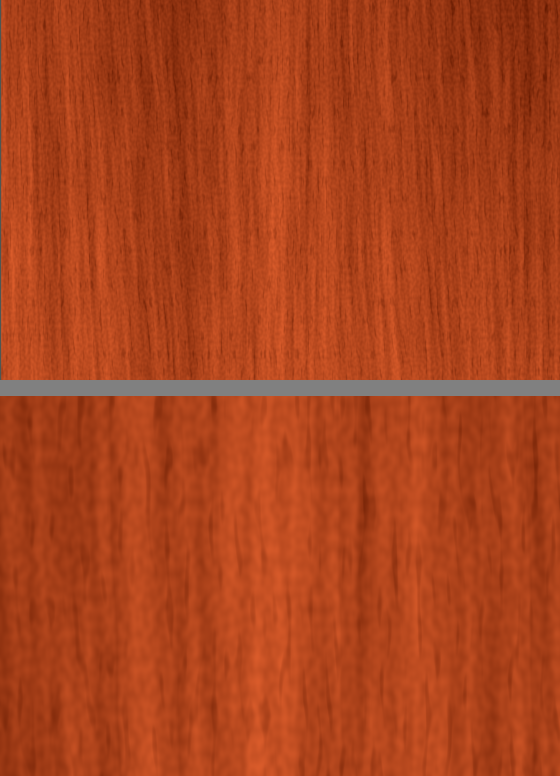
Top: the whole. Bottom: its middle third, enlarged.
Write a Shadertoy shader that draws this texture.

```glsl
float hash(vec2 cell) {
    vec3 h = fract(cell.xyx * vec3(0.1031, 0.1030, 0.0973));
    h += dot(h, h.yzx + 33.33);
    return fract((h.x + h.y) * h.z);
}

float slope(vec2 cell, vec2 offset) {
    float angle = 6.2832 * hash(cell);
    return dot(vec2(cos(angle), sin(angle)), offset);
}

float gradientNoise(vec2 p) {
    vec2 cell = floor(p), f = fract(p);
    vec2 blend = f * f * f * (f * (f * 6.0 - 15.0) + 10.0);
    float low = mix(slope(cell, f), slope(cell + vec2(1, 0), f - vec2(1, 0)), blend.x);
    float high = mix(slope(cell + vec2(0, 1), f - vec2(0, 1)), slope(cell + 1.0, f - 1.0), blend.x);
    return mix(low, high, blend.y);
}

// Dark growth lines: crisp on one side, fading out on the other
float growthLines(vec2 p, float density) {
    float x = p.x * density, dark = 0.0;
    for (float i = -1.0; i <= 1.0; i++) {
        float id = floor(x) + i;
        float d = x - id - hash(vec2(id, density));
        float strength = hash(vec2(id, density + 7.0));
        float fade = 0.7 + gradientNoise(vec2(id * 3.7, p.y * 2.5 + density));
        float profile = exp(-max(d, 0.0) * 7.0) * smoothstep(-0.12, 0.02, d);
        dark += strength * strength * fade * profile;
    }
    return dark;
}

// Broad light and shade across the board
float shading(vec2 p) {
    float heartBand = exp(-pow((p.x - 0.42) / 0.15, 2.0));
    float corner = smoothstep(0.85, 1.35, p.x);
    return -0.07 * heartBand - corner * (0.05 + 0.11 * p.y) - 0.08 * (p.y - 0.5);
}

void mainImage(out vec4 fragColor, in vec2 fragCoord) {
    vec2 p = fragCoord / iResolution.y;

    // Grain leans by a varying amount and wavers slightly
    vec2 grain = p;
    grain.x += p.y * 0.03 * (1.0 + cos((p.x - 0.32) * 8.4));
    grain.x += 0.012 * gradientNoise(p * vec2(3.0, 2.0));
    grain.x += 0.002 * gradientNoise(p * vec2(12.0, 14.0) + 40.0);

    float tone = 0.712 + shading(p);

    // Streaks, from wide bands to single fibres
    tone += 0.10 * gradientNoise(grain * vec2(9.0, 0.4) + 3.0);
    tone += 0.10 * gradientNoise(grain * vec2(37.0, 0.9) + 11.0);
    tone += 0.10 * gradientNoise(grain * vec2(93.0, 4.5) + 23.0);
    tone -= 0.09 * growthLines(grain, 15.0) + 0.07 * growthLines(grain, 37.0);

    // Short pores and fine mottling
    float pores = smoothstep(0.15, 0.5, gradientNoise(grain * vec2(135.0, 22.0) + 61.0));
    tone -= 0.08 * pores;
    tone += 0.075 * gradientNoise(p * vec2(150.0, 95.0) + 87.0);

    // Warm red-brown ramp
    vec3 wood = vec3(0.647, 0.243, 0.093) + (tone - 0.647) * vec3(1.0, 0.56, 0.36);

    // Thin grey-teal strip on the left edge
    float strip = 1.0 - smoothstep(0.001, 0.005, p.x);
    wood = mix(wood, vec3(0.30, 0.34, 0.33), strip);

    fragColor = vec4(clamp(wood, 0.0, 1.0), 1.0);
}
```
